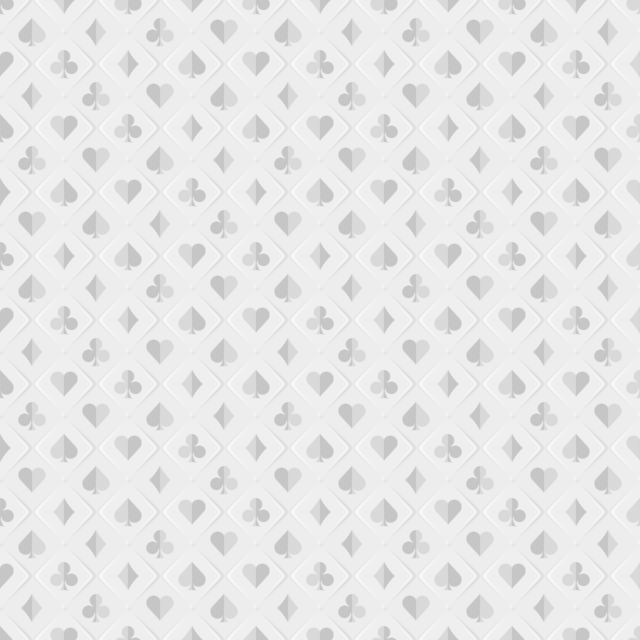
Give the GLSL for this pattern, as a three.js fragment shader.

```glsl
// Pale grey card-suit pattern: suits on a staggered lattice, each split into a dark and a light half,
// over embossed diamond panels. Suits are distance functions, and their order
// cycles forwards on odd rows and backwards on even rows.
varying vec2 vUv;

float fill(float d) {
  return 1.0 - smoothstep(-0.03, 0.03, d);
}

float band(float d, float center, float width) {
  float t = (d - center) / width;
  return exp(-t * t);
}

// Two round lobes joined to a tip by their tangent lines
float heart(vec2 p) {
  p.x = abs(p.x);
  float lobe = length(p - vec2(0.2, 0.16)) - 0.225;
  float taper = dot(p - vec2(0.0, -0.39), vec2(0.736, -0.677));
  float wedge = max(taper, p.y + 0.2 * p.x - 0.081);
  return min(lobe, wedge);
}

// Foot shared by spade and club, flaring towards its base
float stem(vec2 p) {
  float flare = max(-0.18 - p.y, 0.0);
  return max(abs(p.x) - 0.025 - 1.4 * flare * flare, abs(p.y + 0.26) - 0.18);
}

float spade(vec2 p) {
  return min(heart(vec2(p.x, 0.05 - p.y)), stem(p));
}

float club(vec2 p) {
  float top = length(p - vec2(0.0, 0.24)) - 0.195;
  float side = length(vec2(abs(p.x) - 0.235, p.y + 0.12)) - 0.195;
  float core = length(p + vec2(0.0, 0.03)) - 0.14;
  return min(min(top, side), min(core, stem(p)));
}

// Slightly hollow-sided rhombus
float diamond(vec2 p) {
  vec2 a = pow(abs(p) / vec2(0.34, 0.45) + 0.0001, vec2(0.88));
  return 0.3 * (a.x + a.y - 1.0);
}

float suit(vec2 p, float kind) {
  if (kind < 0.5) return spade(p);
  if (kind < 1.5) return diamond(p);
  if (kind < 2.5) return club(p);
  return heart(p);
}

// Raised panels around the even rows, with softened side corners
float panelShade(vec2 q) {
  vec2 e = mod(q + 1.0, 2.0) - 1.0;
  float d = 0.707 * (abs(e.x) + sqrt(e.y * e.y + 0.0036) - 1.0);
  float right = smoothstep(-0.2, 0.2, e.x);
  float strength = smoothstep(0.0, 0.85, abs(e.x));
  float shadow = band(d, 0.005, 0.035) * mix(0.022, 0.075, right);
  float light = band(d, -0.065, 0.035) * mix(0.04, 0.03, right);

  // Small studs where panels meet above and below
  vec2 v = mod(q + vec2(1.0, 0.0), 2.0) - 1.0;
  float stud = 0.035 * band(length(v + vec2(0.03)), 0.0, 0.06)
             - 0.045 * band(length(v - vec2(0.03)), 0.0, 0.06);
  return 0.93 + 0.006 * fill(d) + strength * (light - shadow) + stud;
}

void main() {
  // Ten columns and twenty staggered rows, counted from the top
  vec2 q = vec2(vUv.x, 1.0 - vUv.y) * 20.0;
  vec2 diagonal = floor(0.5 * vec2(q.x + q.y, q.x - q.y) + 0.5);
  vec2 cell = vec2(diagonal.x + diagonal.y, diagonal.x - diagonal.y);
  vec2 p = (q - cell) * vec2(1.0, -1.0);

  // Suit order and lit side alternate by row
  float odd = mod(cell.y, 2.0);
  vec2 pair = floor(cell * 0.5);
  float kind = mod(mix(pair.y + 2.0 - pair.x, pair.y + pair.x, odd), 4.0);
  float darkSide = smoothstep(-0.025, 0.025, p.x * (1.0 - 2.0 * odd));

  float ink = mix(0.85, 0.775, darkSide);
  float grey = mix(panelShade(q), ink, fill(suit(p, kind)));
  gl_FragColor = vec4(vec3(grey), 1.0);
}
```
